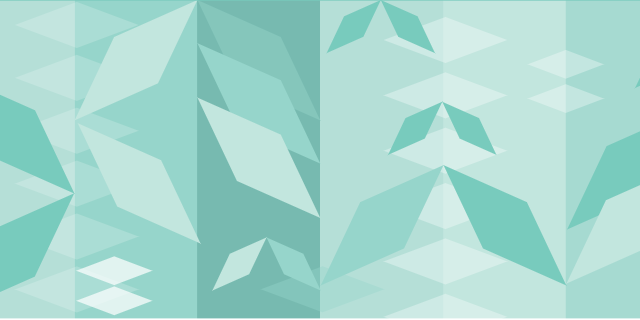
Reproduce this background procedurally as a Shadertoy shader.

```glsl
const vec3 WHITE = vec3(1.0);
const vec3 PALE  = vec3(0.76, 0.90, 0.87);
const vec3 MIST  = vec3(0.71, 0.875, 0.845);
const vec3 AQUA  = vec3(0.65, 0.855, 0.82);
const vec3 MINT  = vec3(0.59, 0.835, 0.795);
const vec3 TEAL  = vec3(0.47, 0.795, 0.74);
const vec3 DEEP  = vec3(0.465, 0.73, 0.69);
const vec3 SHADE = vec3(0.52, 0.775, 0.735);

const float BIG = 0.383;
const float SMALL = 0.169;
const float LEFT = -1.0;
const float RIGHT = 1.0;

// Smooth coverage of a signed distance, one pixel wide
float cover(float dist, float pixel) {
    return clamp(0.5 - dist / pixel, 0.0, 1.0);
}

float diamond(vec2 p, vec2 center, vec2 halfSize) {
    vec2 q = abs(p - center) / halfSize;
    return (q.x + q.y - 1.0) / length(1.0 / halfSize);
}

// Slanted parallelogram hanging from its apex to the left or right
float leaf(vec2 p, vec2 apex, float span, float side) {
    const vec2 U = vec2(0.68, 0.302);
    const vec2 V = vec2(0.322, 0.68);
    float area = U.x * V.y - U.y * V.x;
    vec2 q = vec2(side * (p.x - apex.x), apex.y - p.y) / span;
    vec2 st = vec2(q.x * V.y - q.y * V.x, U.x * q.y - U.y * q.x) / area;
    vec2 edge = (abs(st - 0.5) - 0.5) * area / vec2(length(V), length(U));
    return max(edge.x, edge.y) * span;
}

vec3 addLeaf(vec3 base, vec2 p, vec2 apex, float span, float side, vec3 tint, float pixel) {
    return mix(base, tint, cover(leaf(p, apex, span, side), pixel));
}

vec3 addPair(vec3 base, vec2 p, vec2 apex, float span, vec3 leftTint, vec3 rightTint, float pixel) {
    base = addLeaf(base, p, apex, span, LEFT, leftTint, pixel);
    return addLeaf(base, p, apex, span, RIGHT, rightTint, pixel);
}

// Translucent white diamonds stacked downwards from the top center
vec3 addColumn(vec3 base, vec2 p, vec2 top, float spacing, int count,
               vec2 halfSize, float opacity, float pixel) {
    float mask = 0.0;
    for (int i = 0; i < count; i++) {
        vec2 center = top - vec2(0.0, spacing * float(i));
        mask = max(mask, cover(diamond(p, center, halfSize), pixel));
    }
    return mix(base, WHITE, mask * opacity);
}

// Fills everything to the right of an edge
vec3 addPanel(vec3 base, float x, float edge, vec3 tint, float pixel) {
    return mix(base, tint, cover(edge - x, pixel));
}

void mainImage(out vec4 fragColor, in vec2 fragCoord) {
    // Canvas spans 2 by 1
    vec2 p = fragCoord / iResolution.xy * vec2(2.0, 1.0);
    float pixel = 1.0 / iResolution.y;

    // Vertical panels
    vec3 color = MIST;
    color = addPanel(color, p.x, 0.234, MINT, pixel);
    color = addPanel(color, p.x, 0.616, DEEP, pixel);
    color = addPanel(color, p.x, 1.0, MIST, pixel);
    color = addPanel(color, p.x, 1.385, PALE, pixel);
    color = addPanel(color, p.x, 1.768, AQUA, pixel);

    // Diamond columns
    vec2 wide = vec2(0.193, 0.072);
    vec2 narrow = vec2(0.119, 0.045);
    color = addColumn(color, p, vec2(0.24, 0.922), 0.1653, 6, wide, 0.19, pixel);
    color = addColumn(color, p, vec2(1.392, 0.875), 0.173, 6, wide, 0.33, pixel);
    color = addColumn(color, p, vec2(1.768, 0.799), 0.107, 2, narrow, 0.33, pixel);
    color = addColumn(color, p, vec2(0.357, 0.154), 0.094, 2, narrow, 0.71, pixel);
    float ghost = cover(diamond(p, vec2(1.008, 0.096), wide), pixel);
    color = mix(color, MINT, 0.4 * ghost);

    // Left leaves
    color = addLeaf(color, p, vec2(-0.151, 0.771), BIG, RIGHT, TEAL, pixel);
    color = addLeaf(color, p, vec2(0.232, 0.396), BIG, LEFT, TEAL, pixel);
    color = addLeaf(color, p, vec2(0.617, 1.0), BIG, LEFT, PALE, pixel);
    color = addLeaf(color, p, vec2(0.243, 0.615), BIG, RIGHT, PALE, pixel);

    // Cascade on the deep panel
    color = addLeaf(color, p, vec2(0.617, 1.0), BIG, RIGHT, SHADE, pixel);
    color = addLeaf(color, p, vec2(0.617, 0.865), BIG, RIGHT, MINT, pixel);
    color = addLeaf(color, p, vec2(0.617, 0.695), BIG, RIGHT, PALE, pixel);
    color = addPair(color, p, vec2(0.833, 0.258), SMALL, PALE, MINT, pixel);

    // Right leaves
    color = addPair(color, p, vec2(1.19, 1.0), SMALL, TEAL, TEAL, pixel);
    color = addPair(color, p, vec2(1.382, 0.682), SMALL, TEAL, TEAL, pixel);
    color = addPair(color, p, vec2(1.386, 0.484), BIG, MINT, TEAL, pixel);
    color = addLeaf(color, p, vec2(2.156, 0.659), BIG, LEFT, TEAL, pixel);
    color = addLeaf(color, p, vec2(2.154, 0.49), BIG, LEFT, PALE, pixel);
    color = addLeaf(color, p, vec2(2.154, 0.891), SMALL, LEFT, TEAL, pixel);

    // Thin top and bottom borders
    color = mix(color, TEAL, 0.8 * cover(0.9975 - p.y, pixel));
    color = mix(color, WHITE, cover(p.y - 0.005, pixel));
    fragColor = vec4(color, 1.0);
}
```
